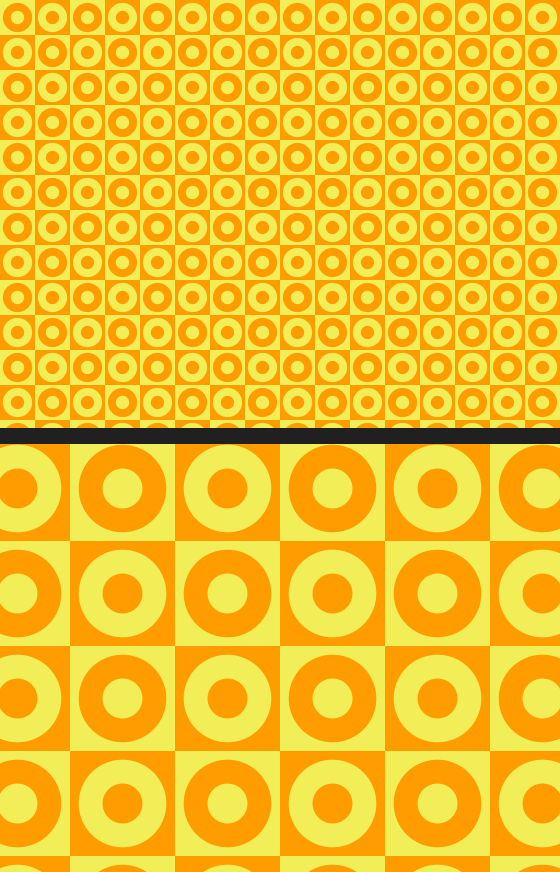
Top: the whole. Bottom: its middle third, enlarged.
This pattern is drawn by a Shadertoy shader. Its source:

```glsl
#define COLUMNS 16.0
#define RING_RADIUS 0.417
#define DOT_RADIUS 0.19
#define ORANGE vec3(1.0, 0.61, 0.0)
#define YELLOW vec3(0.95, 0.935, 0.345)

// Signed distance to the nearest grid line, alternating sign per cell
vec2 stripeDistance(vec2 p) {
    return 0.5 - abs(mod(p + 0.5, 2.0) - 1.0);
}

// Antialiased sign: -1 or +1, blended across one pixel
float softSign(float d, float pixel) {
    return clamp(2.0 * d / pixel, -1.0, 1.0);
}

void mainImage(out vec4 fragColor, in vec2 fragCoord) {
    // Square cells, counted from the top left corner
    float pixel = COLUMNS / iResolution.x;
    vec2 p = vec2(fragCoord.x, iResolution.y - fragCoord.y) * pixel;

    // Checkerboard of the two colours
    vec2 stripes = stripeDistance(p);
    float tone = softSign(stripes.x, pixel) * softSign(stripes.y, pixel);

    // Each concentric circle swaps the colours inside it
    float radius = length(fract(p) - 0.5);
    tone *= softSign(radius - RING_RADIUS, pixel);
    tone *= softSign(radius - DOT_RADIUS, pixel);

    fragColor = vec4(mix(ORANGE, YELLOW, 0.5 + 0.5 * tone), 1.0);
}
```
